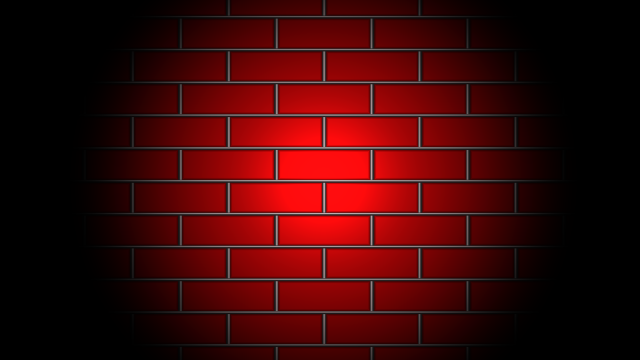
Write a Shadertoy shader that draws this pattern.

```glsl
const vec2 BRICK = vec2(0.2667, 0.0912);         // pitch, in canvas heights
const vec2 JOINT_ORIGIN = vec2(0.0116, -0.0035);
const vec2 JOINT_HALF = vec2(0.0058, 0.0042);    // half thickness
const float BEVEL = 0.007;
const vec2 LIGHT_POS = vec2(0.01, 0.0);
const float POOL_INNER = 0.28;
const float POOL_OUTER = 0.72;
const float POOL_POWER = 0.46;
const float CORE_RADIUS = 0.22;
const float CORE_POWER = 0.72;
const vec3 BRICK_RED = vec3(1.0, 0.012, 0.018);
const vec3 HOT_TINT = vec3(0.0, 0.04, 0.04);
const vec3 METAL = vec3(1.0, 0.90, 0.91);

// Signed distance to the nearest line of a repeating set
float repeatLine(float x, float pitch) {
    return (fract(x / pitch + 0.5) - 0.5) * pitch;
}

// Rounded metal strip: dark sides with an offset highlight
float tubeShade(float offset, float lean) {
    float glint = (offset - 0.35 * lean) / 0.5;
    return 0.22 + 0.85 * exp(-glint * glint);
}

float coverage(float d, float halfWidth, float pixel) {
    return 1.0 - smoothstep(halfWidth - pixel, halfWidth + pixel, abs(d));
}

void mainImage(out vec4 fragColor, in vec2 fragCoord) {
    vec2 p = (fragCoord - 0.5 * iResolution.xy) / iResolution.y;
    float pixel = 0.6 / iResolution.y;

    // Running bond: every other course shifts by half a brick
    vec2 q = p - JOINT_ORIGIN;
    float course = floor(q.y / BRICK.y);
    q.x += 0.5 * BRICK.x * mod(course + 1.0, 2.0);
    vec2 d = vec2(repeatLine(q.x, BRICK.x), repeatLine(q.y, BRICK.y));

    // Wide pool of light with a hot core
    vec2 fromLight = p - LIGHT_POS;
    float r = length(fromLight);
    float pool = 1.0 - smoothstep(POOL_INNER, POOL_OUTER, r);
    float core = exp(-r * r / (CORE_RADIUS * CORE_RADIUS));
    float light = POOL_POWER * pool + CORE_POWER * core;

    // Brick faces, darker along the bevel
    vec2 inset = abs(d) - JOINT_HALF;
    float face = smoothstep(0.0, BEVEL, min(inset.x, inset.y));
    vec3 color = BRICK_RED * light * mix(0.6, 1.0, face);
    color += HOT_TINT * core * face;

    // Metal joints, upright ones glinting toward the light
    float metalLight = 0.52 * pool + 0.22 * core;
    float lean = -clamp(fromLight.x / 0.15, -1.0, 1.0);
    vec3 upright = METAL * metalLight * tubeShade(d.x / JOINT_HALF.x, lean);
    vec3 level = METAL * metalLight * tubeShade(d.y / JOINT_HALF.y, 1.0);
    color = mix(color, upright, coverage(d.x, JOINT_HALF.x, pixel));
    color = mix(color, level, coverage(d.y, JOINT_HALF.y, pixel));

    fragColor = vec4(clamp(color, 0.0, 1.0), 1.0);
}
```
